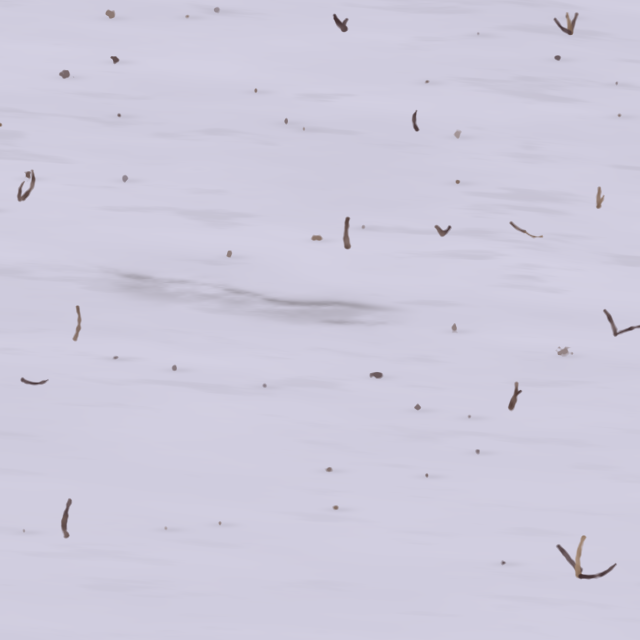
This texture is drawn by a Shadertoy shader. Its source:

```glsl
// Wind-packed snow with broken stubble: stretched noise forms the drifts,
// a soft furrow crosses the middle, and jittered grids scatter bent twigs
// and small crumbs of bark that thin out towards the bottom.

const vec3 SNOW = vec3(0.815, 0.803, 0.873);
const vec3 SHADE = vec3(0.735, 0.722, 0.782);
const vec3 FURROW = vec3(0.54, 0.52, 0.55);
const vec3 BARK = vec3(0.31, 0.24, 0.25);
const vec3 STRAW = vec3(0.57, 0.46, 0.37);
const float EDGE = 0.0021;        // softness of outlines
const float TWIG_CELLS = 7.0;
const float CRUMB_CELLS = 13.0;
const float TWIG_LENGTH = 0.042;
const float TWIG_WIDTH = 0.0034;
const float CRUMB_SIZE = 0.0052;

vec4 hash4(vec2 p) {
    vec4 q = fract(p.xyxy * vec4(0.1031, 0.1030, 0.0973, 0.1099));
    q += dot(q, q.wzxy + 33.33);
    return fract((q.xxyz + q.yzzw) * q.zywx);
}

float noise(vec2 p) {
    vec2 i = floor(p), f = fract(p);
    f = f * f * (3.0 - 2.0 * f);
    float low = mix(hash4(i).x, hash4(i + vec2(1, 0)).x, f.x);
    float high = mix(hash4(i + vec2(0, 1)).x, hash4(i + vec2(1, 1)).x, f.x);
    return mix(low, high, f.y);
}

float fbm(vec2 p) {
    float sum = 0.0, gain = 0.53;
    for (int i = 0; i < 4; i++) {
        sum += gain * noise(p);
        p = p * 2.03 + 17.7;
        gain *= 0.5;
    }
    return sum;
}

float bell(float x, float width) {
    return exp(-x * x / (width * width));
}

// Tapered, slightly bowed stem that starts at the origin
float stem(vec2 p, float angle, float len, float width, float bow) {
    vec2 dir = vec2(cos(angle), sin(angle));
    p = vec2(dot(p, dir), dot(p, vec2(-dir.y, dir.x)));
    float t = clamp(p.x / len, 0.0, 1.0);
    p.y -= bow * len * t * (1.0 - t);
    return length(vec2(p.x - t * len, p.y)) - width * mix(1.0, 0.55, t);
}

// Drifts and faint wind streaks
vec3 snow(vec2 uv) {
    vec2 wind = vec2(uv.x, uv.y + 0.07 * uv.x + 0.012 * noise(uv * 5.0));
    float drift = fbm(wind * vec2(3.5, 26.0));
    float streak = smoothstep(0.58, 0.82, fbm(wind * vec2(6.0, 55.0) + 41.0));
    float upper = mix(0.45, 1.0, smoothstep(0.2, 0.6, uv.y));
    vec3 col = SNOW + 0.045 * (drift - 0.48) * upper;
    return mix(col, SHADE, 0.45 * streak * upper);
}

// Furrow that slopes down to the right and forks near its end
float furrow(vec2 uv) {
    float wobble = 0.02 * (noise(uv.xx * vec2(9.0, 0.0)) - 0.5);
    float main = uv.y - 0.585 + 0.16 * (uv.x - 0.15) - wobble;
    float fork = uv.y - 0.497 + 0.02 * (uv.x - 0.5);
    float span = smoothstep(0.1, 0.24, uv.x) * (1.0 - smoothstep(0.5, 0.67, uv.x));
    float forkSpan = smoothstep(0.48, 0.54, uv.x) * (1.0 - smoothstep(0.56, 0.66, uv.x));
    float grain = fbm(uv * vec2(14.0, 60.0));
    float dark = span * (0.55 * bell(main, 0.005) + 0.38 * bell(main + 0.012, 0.02));
    return (dark + 0.5 * forkSpan * bell(fork, 0.004)) * smoothstep(0.15, 0.75, grain);
}

vec3 addCrumbs(vec3 col, vec2 uv) {
    vec2 cell = floor(uv * CRUMB_CELLS);
    for (int k = 0; k < 9; k++) {
        vec2 id = cell + vec2(k % 3 - 1, k / 3 - 1);
        vec4 h = hash4(id + 71.0), g = hash4(id + 133.0);
        vec2 p = uv - (id + 0.15 + 0.7 * h.xy) / CRUMB_CELLS;
        float present = step(h.z, mix(0.14, 0.34, smoothstep(0.2, 0.7, uv.y - p.y)));
        float size = CRUMB_SIZE * mix(0.45, 1.25, h.w * h.w);
        float rough = size * 1.1 * (noise(uv * 190.0) - 0.5);
        float d = length(p * vec2(mix(0.5, 1.5, g.x), 1.0)) - size + rough;
        float shadow = bell(p.x - 0.006, 0.022) * bell(p.y + size, 0.004);
        col = mix(col, SHADE, 0.5 * present * shadow);
        float cover = 1.0 - smoothstep(-EDGE, EDGE, d);
        col = mix(col, mix(BARK, STRAW, g.y * 0.7), present * cover * mix(0.45, 0.95, g.z));
    }
    return col;
}

vec3 addTwigs(vec3 col, vec2 uv) {
    vec2 cell = floor(uv * TWIG_CELLS);
    for (int k = 0; k < 9; k++) {
        vec2 id = cell + vec2(k % 3 - 1, k / 3 - 1);
        vec4 h = hash4(id + 211.0);
        vec2 base = (id + 0.15 + 0.7 * h.xy) / TWIG_CELLS;
        if (h.z > mix(0.2, 0.6, smoothstep(0.25, 0.65, base.y))) continue;
        float scale = mix(0.55, 1.45, h.w * h.w);
        int stems = 1 + int(3.0 * fract(h.w * 7.3));
        for (int s = 0; s < stems; s++) {
            vec4 g = hash4(id * 3.0 + float(s) * 19.0 + 307.0);
            vec4 b = hash4(id * 5.0 + float(s) * 23.0 + 401.0);
            float angle = b.x < 0.35 ? (g.x - 0.4) * 0.8 : 1.57 + (g.x - 0.5) * 2.0;
            float width = TWIG_WIDTH * mix(0.45, 1.25, b.y) * mix(0.8, 1.2, scale);
            vec2 p = uv - base - 0.012 * scale * (b.zw - 0.5);
            float len = TWIG_LENGTH * scale * mix(0.5, 1.25, g.y);
            float d = stem(p, angle, len, width, 1.2 * (g.z - 0.5));
            d += 0.0024 * (noise(uv * 150.0) - 0.5);
            vec3 wood = mix(BARK, STRAW, g.w * g.w);
            wood += 0.22 * (noise(uv * vec2(120.0, 90.0)) - 0.5);
            col = mix(col, wood, 0.92 * (1.0 - smoothstep(-EDGE, EDGE, d)));
        }
    }
    return col;
}

void mainImage(out vec4 fragColor, in vec2 fragCoord) {
    vec2 uv = fragCoord / iResolution.y;
    vec3 col = mix(snow(uv), FURROW, furrow(uv));
    col = addCrumbs(col, uv);
    col = addTwigs(col, uv);
    fragColor = vec4(col, 1.0);
}
```
